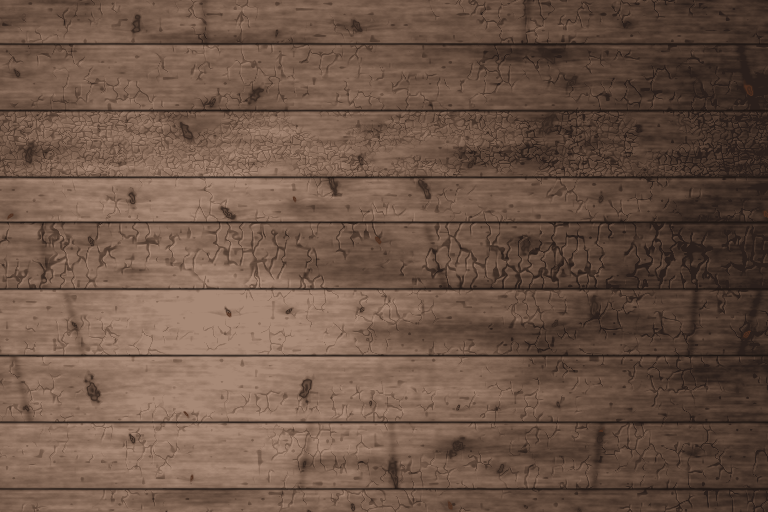
Give the GLSL for this texture, as a WebGL 1 fragment shader.

```glsl
precision highp float;
uniform vec2 u_resolution;

#define BOARD_HEIGHT 0.1302
#define FIRST_SEAM 0.045
#define NARROW_BOARD 4.0
#define NARROW_RATIO 0.675
#define CRACKED_BOARD 3.0
#define CRAZED_BOARD 5.0
#define SEAM_HALF_WIDTH 0.0017
#define KNOT_SPACING 0.155
#define DARK_WOOD vec3(0.165, 0.122, 0.104)
#define LIGHT_WOOD vec3(0.65, 0.532, 0.458)
#define KNOT_RUST vec3(0.40, 0.22, 0.13)

float hash(vec2 p) {
  p = fract(p * vec2(0.1031, 0.1137));
  p += dot(p, p.yx + 33.33);
  return fract((p.x + p.y) * p.x * 17.31);
}

vec2 hash2(vec2 p) {
  return vec2(hash(p + 11.7), hash(p.yx + 47.3));
}

float noise(vec2 p) {
  vec2 i = floor(p), f = fract(p);
  f = f * f * (3.0 - 2.0 * f);
  return mix(mix(hash(i), hash(i + vec2(1.0, 0.0)), f.x),
             mix(hash(i + vec2(0.0, 1.0)), hash(i + 1.0), f.x), f.y);
}

float fbm(vec2 p) {
  float sum = 0.0, amp = 0.5;
  for (int i = 0; i < 4; i++) {
    sum += amp * noise(p);
    p = p * 2.03 + 19.1;
    amp *= 0.5;
  }
  return sum / 0.9375;
}

// Distance-like value that falls to zero on cell borders
float cellBorder(vec2 p) {
  vec2 cell = floor(p);
  float nearest = 9.0, second = 9.0;
  for (int j = -1; j <= 1; j++) {
    for (int i = -1; i <= 1; i++) {
      vec2 c = cell + vec2(float(i), float(j));
      float d = length(c + 0.05 + 0.9 * hash2(c) - p);
      second = min(second, max(nearest, d));
      nearest = min(nearest, d);
    }
  }
  return second - nearest;
}

float crack(vec2 p, vec2 density, float width) {
  vec2 wobble = vec2(noise(p * 95.0), noise(p * 95.0 + 31.0)) - 0.5;
  float border = cellBorder((p + wobble * 0.013) * density);
  return 1.0 - smoothstep(width * 0.2, width, border);
}

// Returns core darkness, surrounding halo and cross streak
vec3 knots(vec2 q, float board, float height) {
  vec3 mark = vec3(0.0);
  float cell = floor(q.x / KNOT_SPACING);
  for (int i = -1; i <= 1; i++) {
    vec2 seed = vec2(cell + float(i) + 20.0, board * 7.0 + 31.0);
    vec2 r = hash2(seed), s = hash2(seed + 83.0);
    vec2 d = q - vec2((cell + float(i) + r.x) * KNOT_SPACING, height * mix(0.12, 0.88, r.y));
    float angle = (s.x - 0.5) * 1.8;
    vec2 e = vec2(cos(angle) * d.x + sin(angle) * d.y, cos(angle) * d.y - sin(angle) * d.x);
    float size = mix(0.006, 0.024, s.y * s.y);
    float ragged = (noise(q * 150.0) - 0.5) * 0.8;
    float dist = length(e / vec2(size * 0.55, size * 1.3)) + ragged;
    float present = step(hash(seed + 5.0), 0.8);
    float core = (1.0 - smoothstep(0.55, 1.2, dist)) * (0.75 + 0.25 * cos(dist * 11.0));
    float halo = exp(-dot(d / vec2(2.6, 1.2), d / vec2(2.6, 1.2)) / (size * size));
    float lean = (d.x + d.y * (s.x - 0.5) * 0.7) / 0.008;
    float streak = exp(-lean * lean) * step(0.87, hash(seed + 61.0));
    mark = max(mark, vec3(core * present, halo * present, streak));
  }
  return mark;
}

void main() {
  vec2 p = gl_FragCoord.xy / u_resolution.y;
  float pixel = 1.0 / u_resolution.y;

  // Stack of boards, one of them narrower
  float row = (p.y - FIRST_SEAM) / BOARD_HEIGHT;
  row += clamp((row - NARROW_BOARD) / NARROW_RATIO, 0.0, 1.0) * (1.0 - NARROW_RATIO);
  float board = floor(row);
  float isNarrow = 1.0 - step(0.5, abs(board - NARROW_BOARD));
  float isCracked = 1.0 - step(0.5, abs(board - CRACKED_BOARD));
  float isCrazed = 1.0 - step(0.5, abs(board - CRAZED_BOARD));
  float height = BOARD_HEIGHT * mix(1.0, NARROW_RATIO, isNarrow);
  vec2 q = vec2(p.x, fract(row) * height);
  vec2 w = q + vec2(board * 3.7 + 8.0, board * 1.9 + 4.0);

  // Light pools left of centre and fades to the right
  float tone = 1.09 - length((p - vec2(0.40, 0.40)) * vec2(0.80, 0.70));
  tone += (hash(vec2(board + 9.0, 3.0)) - 0.5) * 0.08 - 0.13 * isCracked - 0.06 * isCrazed;

  // Grain bends around knots
  vec3 mark = knots(q, board, height);
  vec2 g = w + vec2(0.0, mark.y * 0.008 + 0.012 * noise(w * vec2(2.5, 9.0)));
  tone += (fbm(g * vec2(5.0, 85.0)) - 0.5) * 0.26;
  tone += (noise(g * vec2(22.0, 260.0)) - 0.5) * 0.13;
  tone += (fbm(w * vec2(70.0, 130.0)) - 0.5) * 0.26;

  // Soot stains and worn patches
  tone -= 0.26 * smoothstep(0.58, 0.82, fbm(w * vec2(3.2, 13.0)));
  tone += (noise(w * vec2(3.0, 7.0)) - 0.5) * 0.10;

  // Short broken cracks, lit from the upper left
  vec2 density = mix(vec2(40.0, 26.0), vec2(44.0, 19.0), isCracked);
  density = mix(density, vec2(75.0, 100.0), isCrazed);
  float width = 0.12 + 0.07 * isCracked + 0.14 * isCrazed;
  float patches = fbm(w * vec2(9.0, 18.0)) + 0.08 * smoothstep(0.3, 1.3, p.x);
  float cover = smoothstep(0.48, 0.60, patches + 0.16 * isCracked + 0.10 * isCrazed);
  float gaps = smoothstep(0.36, 0.56, noise(w * vec2(48.0, 38.0)) + 0.12 * isCracked);
  float groove = crack(w, density, width);
  float ridge = crack(w + vec2(-0.003, 0.0025), density, width);
  float depth = mix(0.24, 0.34, isCracked) * cover * mix(gaps, 1.0, isCrazed * 0.6);
  tone += depth * (0.40 * ridge * (1.0 - groove) - groove);

  // Knots, cross streaks and small pits
  tone -= 0.18 * mark.y + 0.20 * mark.z;
  tone -= 0.26 * smoothstep(0.85, 0.97, noise(w * vec2(75.0, 95.0)));
  tone = mix(tone, 0.05, mark.x * 0.85);

  // Board edges and seams
  float edge = min(q.y, height - q.y);
  tone -= 0.13 * exp(-edge / 0.004);
  tone += 0.10 * exp(-pow((height - q.y - 0.006) / 0.002, 2.0));
  float seam = 1.0 - smoothstep(SEAM_HALF_WIDTH - pixel, SEAM_HALF_WIDTH + pixel, edge);
  seam *= 0.75 + 0.25 * noise(w * vec2(35.0, 1.0));

  tone = clamp(tone, 0.0, 1.0);
  vec3 color = mix(DARK_WOOD, LIGHT_WOOD, tone);
  color -= vec3(0.0, 0.014, 0.026) * 4.0 * tone * (1.0 - tone);
  float rust = mark.x * step(0.7, noise(w * 6.0));
  color = mix(color, KNOT_RUST, rust * 0.6);
  color = mix(color, DARK_WOOD * 0.6, seam * 0.9);
  gl_FragColor = vec4(color, 1.0);
}
```
